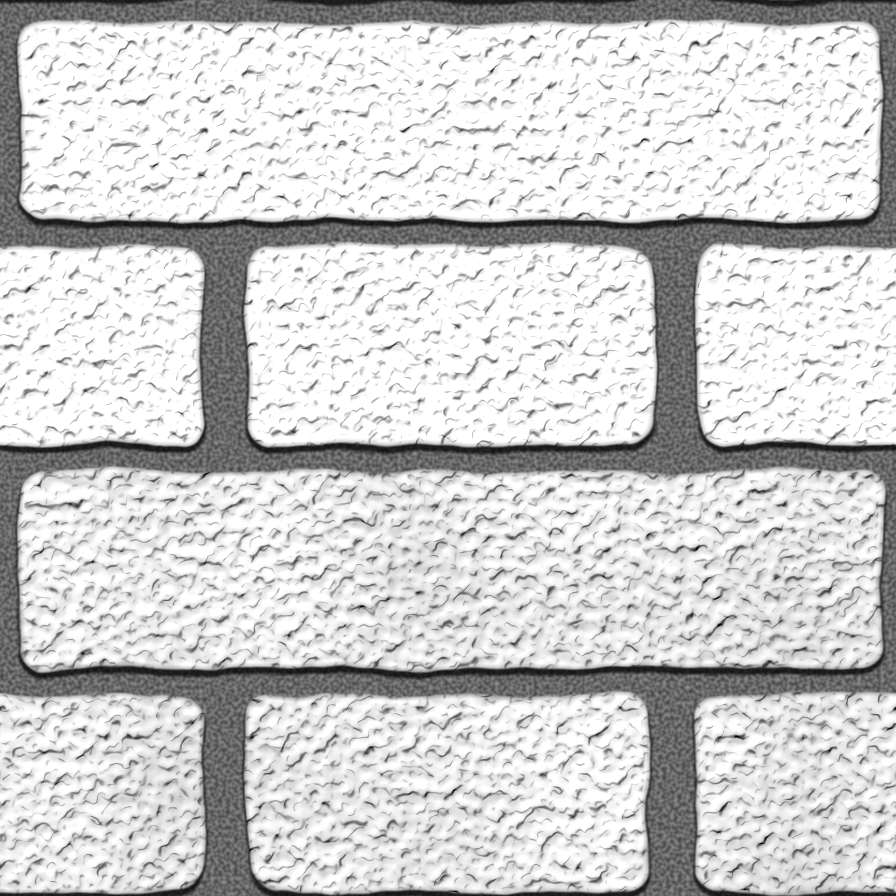
Reproduce this texture procedurally as a three.js fragment shader.

```glsl
// Tileable white-painted brick wall: long and paired short courses in dark, grainy mortar.
varying vec2 vUv;

const float ROWS = 4.0;
const vec2 WALL_SHIFT = vec2(-0.003, 0.0104);
const float HALF_HEIGHT = 0.1107;
const float LONG_GAP = 0.0195;
const float SHORT_GAP = 0.0255;
const float GAP_JITTER = 0.003;
const float CORNER_RADIUS = 0.026;
const float EDGE_SOFTNESS = 0.0018;
const vec2 SHADOW_OFFSET = vec2(0.0, 0.0055);
const float SHADOW_SPREAD = 0.0045;

const vec3 WHITE_PAINT = vec3(1.04);
const vec3 GREY_PAINT = vec3(0.92);
const vec3 MORTAR = vec3(0.405);
const vec3 SHADOW = vec3(0.11);
const float BLOTCH_STRENGTH = 0.085;
const float GRAIN_STRENGTH = 0.17;
const float PIT_STRENGTH = 0.5;
const float RELIEF_STRENGTH = 0.16;

float hash(vec2 p) {
  vec3 q = fract(p.xyx * 0.1031);
  q += dot(q, q.yzx + 33.33);
  return fract((q.x + q.y) * q.z);
}

float corner(vec2 cell, vec2 offset, float period, float seed) {
  float angle = 6.2831853 * hash(mod(cell, period) + seed);
  return dot(vec2(cos(angle), sin(angle)), offset);
}

// Gradient noise that wraps over the unit square, about -1 to 1
float noise(vec2 p, float period, float seed) {
  p *= period;
  vec2 i = floor(p);
  vec2 f = p - i;
  vec2 w = f * f * f * (f * (f * 6.0 - 15.0) + 10.0);
  vec2 e = vec2(1.0, 0.0);
  float low = mix(corner(i, f, period, seed),
                  corner(i + e, f - e, period, seed), w.x);
  float high = mix(corner(i + e.yx, f - e.yx, period, seed),
                   corner(i + 1.0, f - 1.0, period, seed), w.x);
  return 1.4 * mix(low, high, w.y);
}

// Uneven outlines: slow lean, hand-cut waves and small chips
vec2 roughen(vec2 p) {
  vec2 lean = vec2(noise(p, 5.0, 11.0), 0.3 * noise(p, 5.0, 23.0));
  vec2 wave = vec2(noise(p, 12.0, 37.0), noise(p, 12.0, 41.0));
  vec2 chip = vec2(noise(p, 38.0, 53.0), noise(p, 38.0, 67.0));
  return p + 0.006 * lean + 0.0055 * wave + 0.0016 * chip;
}

// Signed distance to the brick in this cell; also gives its row
float brickDistance(vec2 p, out float row) {
  p += WALL_SHIFT;
  float y = p.y * ROWS;
  row = mod(floor(y), ROWS);
  float isLong = mod(row, 2.0);
  float count = 2.0 - isLong;
  float x = p.x * count + 0.5 * (count - 1.0);
  vec2 id = vec2(mod(floor(x), count), row);
  vec2 local = vec2((fract(x) - 0.5) / count, (fract(y) - 0.5) / ROWS);
  float gap = mix(SHORT_GAP, LONG_GAP, isLong);
  gap += GAP_JITTER * (hash(id + 7.0) - 0.5);
  vec2 halfSize = vec2(0.5 / count - gap, HALF_HEIGHT);
  vec2 q = abs(local) - halfSize + CORNER_RADIUS;
  return length(max(q, 0.0)) + min(max(q.x, q.y), 0.0) - CORNER_RADIUS;
}

// Lit stucco: x is the soft slope, y the dark creases facing downward
vec2 stucco(vec2 p, float period, float seed) {
  float h = noise(p, period, seed);
  float slope = noise(p + vec2(-0.12, 0.3) / period, period, seed) - h;
  float crease = 1.0 - smoothstep(0.0, 0.28, abs(h));
  return vec2(slope, crease * smoothstep(0.05, 0.5, slope));
}

void main() {
  vec2 p = roughen(vUv);
  float row;
  float shadowRow;
  float d = brickDistance(p, row);
  float shadowD = brickDistance(p + SHADOW_OFFSET, shadowRow);

  // Mortar grain and the shadow under each brick
  float grain = noise(vUv, 230.0, 83.0);
  vec3 mortar = MORTAR + GRAIN_STRENGTH * grain;
  float shade = 1.0 - smoothstep(-0.001, SHADOW_SPREAD, shadowD);
  mortar = mix(mortar, SHADOW + 0.05 * grain, shade);

  // Paint: white upper courses, blotchy grey lower courses
  float isWhite = step(1.5, row);
  vec3 paint = mix(GREY_PAINT, WHITE_PAINT, isWhite);
  paint += BLOTCH_STRENGTH * (1.0 - isWhite) * noise(vUv, 4.0, 97.0);

  // Stucco surface at two scales
  vec2 jag = vec2(noise(vUv, 120.0, 101.0), noise(vUv, 120.0, 113.0));
  vec2 rough = vUv + 0.0018 * jag;
  vec2 coarse = stucco(rough, 62.0, 127.0);
  vec2 fine = stucco(rough, 96.0, 139.0);
  paint -= RELIEF_STRENGTH * (coarse.x + 0.6 * fine.x);
  paint -= PIT_STRENGTH * (coarse.y + 0.65 * fine.y);
  paint = clamp(paint, 0.0, 1.0);

  // Rounded rim
  paint *= 1.0 - 0.22 * smoothstep(-0.006, 0.0, d);

  float cover = 1.0 - smoothstep(-EDGE_SOFTNESS, EDGE_SOFTNESS, d);
  gl_FragColor = vec4(mix(mortar, paint, cover), 1.0);
}
```
